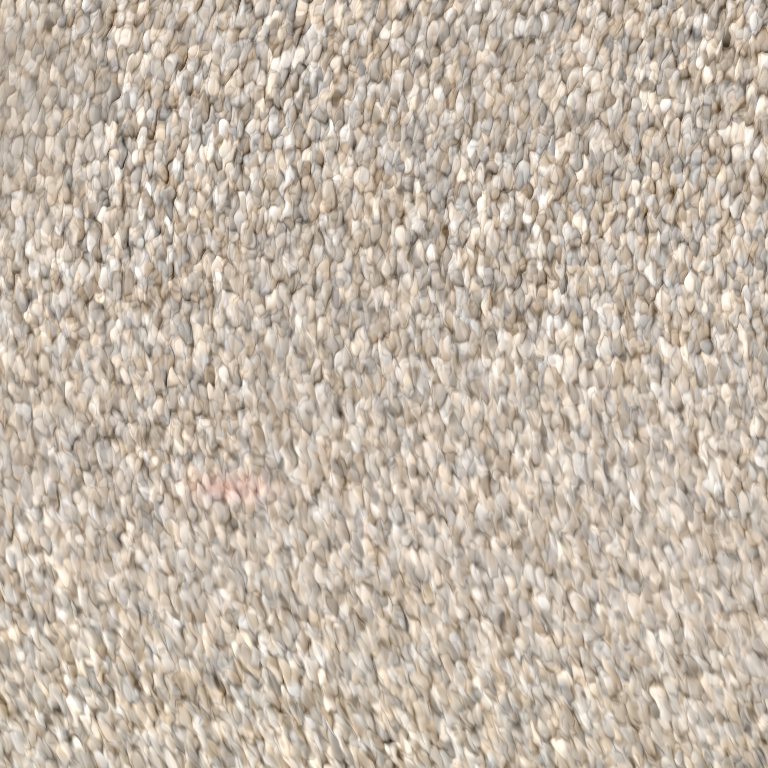
Give the GLSL for this texture, as a Shadertoy shader.

```glsl
const vec3 SAND = vec3(0.808, 0.758, 0.703);
const vec3 WARM_TINT = vec3(0.026, 0.0, -0.03);
const vec3 FLUSH_TINT = vec3(0.05, -0.035, -0.03);
const vec2 COARSE_GRAINS = vec2(104.0, 56.0);   // grains across the canvas
const vec2 FINE_GRAINS = vec2(170.0, 84.0);
const vec2 LIGHT_DIR = vec2(-0.85, 0.5);
const float GRAIN_CONTRAST = 0.25;
const float SIZE_SPREAD = 0.22;
const float SIDE_SHADE = 0.17;
const float GAP_DARKNESS = 0.22;
const float GLINT = 0.10;
const float SOFT_EDGE = 6.0;
const float CRISP_EDGE = 15.0;
const float LEAN_BOTTOM = -0.40;
const float LEAN_CHANGE = 0.58;

// Integer hash: three random values per cell and seed
vec3 hash3(vec2 cell, uint seed) {
    uvec3 v = uvec3(uvec2(ivec2(cell)), seed) * 1664525u + 1013904223u;
    v.x += v.y * v.z;
    v.y += v.z * v.x;
    v.z += v.x * v.y;
    v ^= v >> 16u;
    v.x += v.y * v.z;
    v.y += v.z * v.x;
    v.z += v.x * v.y;
    return vec3(v >> 8u) / 16777216.0;
}

float valueNoise(vec2 p, uint seed) {
    vec2 i = floor(p);
    vec2 f = fract(p);
    f = f * f * (3.0 - 2.0 * f);
    float low = mix(hash3(i, seed).x, hash3(i + vec2(1, 0), seed).x, f.x);
    float high = mix(hash3(i + vec2(0, 1), seed).x, hash3(i + vec2(1, 1), seed).x, f.x);
    return mix(low, high, f.y);
}

// Blended cells: edge sets how crisply one grain gives way to the next
vec3 grainLayer(vec2 p, float edge, uint seed) {
    vec2 home = floor(p);
    vec3 colorSum = vec3(0.0);
    float weightSum = 0.0;
    for (int y = -1; y <= 1; y++) {
        for (int x = -1; x <= 1; x++) {
            vec2 cell = home + vec2(x, y);
            vec3 place = hash3(cell, seed);
            vec3 look = hash3(cell, seed + 7u);
            vec2 offset = p - cell - 0.5 - 0.9 * (place.xy - 0.5);
            float size = SIZE_SPREAD * (look.z - 0.5);
            float weight = exp(-edge * (dot(offset, offset) - size));
            float tone = GRAIN_CONTRAST * (look.x - 0.5) + GLINT * pow(look.x, 7.0)
                       + SIDE_SHADE * dot(offset, LIGHT_DIR);
            float warmth = 2.0 * look.y - 1.0;
            colorSum += weight * (tone + WARM_TINT * warmth);
            weightSum += weight;
        }
    }
    // Dark pockets where no grain is near
    float nearest = -log(weightSum + 1e-6) / edge;
    float gap = smoothstep(0.14, 0.55, nearest);
    return colorSum / weightSum - GAP_DARKNESS * gap;
}

void mainImage(out vec4 fragColor, in vec2 fragCoord) {
    vec2 uv = fragCoord / iResolution.xy;

    // Focus falls off below a slanted line; contrast recovers near the bottom
    float patches = valueNoise(uv * 5.0, 31u);
    float focus = smoothstep(0.30, 0.80, uv.y - 0.13 * (uv.x - 0.5) + 0.2 * (patches - 0.5));
    float foreground = smoothstep(0.38, 0.05, uv.y + 0.12 * uv.x);
    float contrast = mix(0.85, 1.06, focus) + 0.28 * foreground;
    contrast *= 0.86 + 0.28 * valueNoise(uv * 8.0 + 3.0, 47u);
    float dustyCorner = smoothstep(0.22, 0.0, length((uv - vec2(0.0, 0.87)) * vec2(1.3, 0.8)));
    contrast *= 1.0 - 0.5 * dustyCorner;

    // Streak direction bends with height; a fine warp roughens the outlines
    vec2 p = uv;
    p.x -= LEAN_BOTTOM * uv.y + 0.5 * LEAN_CHANGE * uv.y * uv.y;
    p.x += 0.006 * (valueNoise(p * vec2(130.0, 60.0), 59u) - 0.5);
    p.y += 0.012 * (valueNoise(p * vec2(150.0, 50.0), 61u) - 0.5);

    // Two grain sizes
    float edge = mix(SOFT_EDGE, CRISP_EDGE, focus);
    vec3 coarse = grainLayer(p * COARSE_GRAINS, edge, 101u);
    vec3 fine = grainLayer(p * FINE_GRAINS, edge, 211u);
    float fineShare = mix(0.55, 0.42, focus);
    vec3 grains = 0.9 * coarse + fineShare * fine;

    // Broad stains and a faint reddish flush
    float stain = 0.025 * (valueNoise(uv * 4.0 + 9.0, 73u) - 0.5);
    stain += 0.025 * (valueNoise(uv * vec2(26.0, 18.0), 83u) - 0.5);
    vec2 flushOffset = (uv - vec2(0.3, 0.365)) / vec2(0.05, 0.018);
    vec3 color = SAND + contrast * grains + stain - 0.05 * dustyCorner;
    color += FLUSH_TINT * exp(-dot(flushOffset, flushOffset));
    color.b -= 0.01 * foreground;

    fragColor = vec4(clamp(color, 0.0, 1.0), 1.0);
}
```
